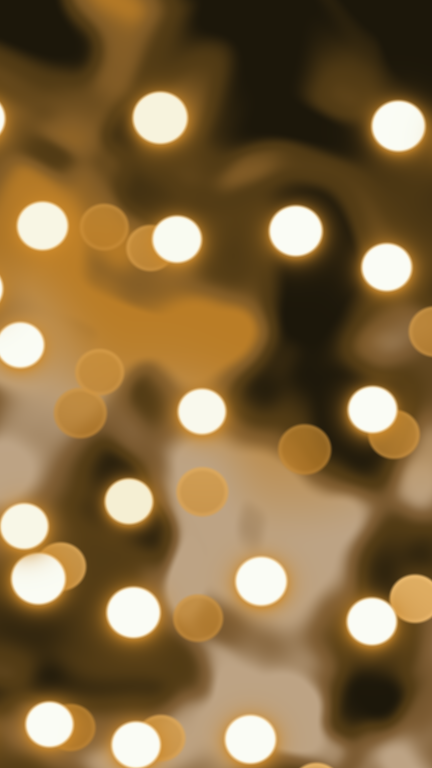
This background is drawn by a Shadertoy shader. Its source:

```glsl
// Warm bokeh: crisp cream and amber light discs over a strongly blurred backdrop.
// The backdrop is smooth value noise run through a colour ramp; the discs are
// scattered on jittered grids. One unit is the canvas width.

const vec3 SOOT   = vec3(0.11, 0.09, 0.04);
const vec3 UMBER  = vec3(0.32, 0.23, 0.08);
const vec3 BRONZE = vec3(0.51, 0.36, 0.15);
const vec3 BEIGE  = vec3(0.74, 0.64, 0.52);
const vec3 AMBER  = vec3(0.73, 0.49, 0.15);
const vec3 HONEY  = vec3(0.91, 0.71, 0.41);
const vec3 CREAM  = vec3(0.96, 0.93, 0.81);
const vec3 WHITE  = vec3(0.98, 0.99, 0.96);

const float DISC_RADIUS = 0.059;
const float EDGE_BLUR   = 0.005;
const float HALO_WIDTH  = 0.020;
const float BRIGHT_CELL = 0.26;
const float AMBER_CELL  = 0.29;
const float BLOB_SCALE  = 4.2;
const float CONTRAST    = 1.5;

float hash(vec2 p) {
    return fract(sin(dot(p, vec2(127.1, 311.7))) * 43758.5);
}

float noise(vec2 p) {
    vec2 i = floor(p), f = fract(p);
    f = f * f * f * (f * (f * 6.0 - 15.0) + 10.0);
    return mix(mix(hash(i), hash(i + vec2(1, 0)), f.x),
               mix(hash(i + vec2(0, 1)), hash(i + vec2(1, 1)), f.x), f.y);
}

// Out-of-focus backdrop: grey-beige patches low down, golden ones above
vec3 backdrop(vec2 p, float top) {
    float height = p.y / top;
    vec2 q = mat2(0.88, 0.47, -0.47, 0.88) * p * BLOB_SCALE;
    q += 0.7 * vec2(noise(q * 0.8 + 7.0), noise(q * 0.8 + 31.0));
    float n = 0.68 * noise(q) + 0.32 * noise(q * 2.1 + 17.0);

    float light = 0.5 + (n - 0.5) * CONTRAST;
    light += 0.05 * (1.0 - smoothstep(0.1, 0.9, abs(height - 0.5) * 2.0));
    light -= 0.45 * (1.0 - smoothstep(0.0, 0.65, length(p - vec2(1.0, top))));
    light -= 0.12 * smoothstep(0.82, 1.0, height);

    float warmth = smoothstep(0.40, 0.72, height + 0.35 * (noise(p * 3.0 + 53.0) - 0.5));
    vec3 glow = mix(BEIGE, AMBER, warmth);
    vec3 mid = mix(BRONZE + vec3(-0.02, 0.0, 0.05), BRONZE, warmth);
    vec3 col = mix(SOOT, UMBER, smoothstep(0.06, 0.34, light));
    col = mix(col, mid, smoothstep(0.32, 0.56, light));
    return mix(col, glow, smoothstep(0.52, 0.80, light));
}

// Translucent amber disc with a slightly brighter rim
vec3 amberDisc(vec3 col, vec2 d, float r, float tint) {
    float dist = length(d) - r;
    float rim = smoothstep(-0.014, -0.003, dist);
    vec3 fill = mix(AMBER, HONEY, tint) + 0.05 * rim + 0.6 * d.y * vec3(0.5, 0.6, 0.5);
    float cover = 1.0 - smoothstep(-EDGE_BLUR, EDGE_BLUR, dist);
    return mix(col, fill, cover * mix(0.72, 0.95, tint));
}

// Overexposed disc with a golden fringe that sags a little below it
vec3 brightDisc(vec3 col, vec2 d, float r, float tint) {
    float fringe = max(length(d + vec2(0.0, 0.006)) - r, 0.0);
    col = mix(col, AMBER * 1.1, 0.75 * exp(-fringe / HALO_WIDTH));
    float dist = length(d) - r;
    vec3 core = mix(WHITE, CREAM, smoothstep(0.6, 1.0, tint));
    core = mix(core, HONEY * 1.08, 0.5 * smoothstep(-0.008, 0.002, dist));
    return mix(col, core, 1.0 - smoothstep(-EDGE_BLUR, EDGE_BLUR, dist));
}

// Scatters one disc at most per cell; the upper edge stays empty
vec3 scatter(vec3 col, vec2 p, float top, float cell, float seed, bool bright) {
    vec2 home = floor(p / cell);
    for (int j = -1; j <= 1; j++) {
        for (int i = -1; i <= 1; i++) {
            vec2 id = home + vec2(i, j);
            vec2 key = id + seed;
            vec2 jitter = vec2(hash(key + 3.1), hash(key + 8.7)) - 0.5;
            vec2 centre = (id + 0.5 + 0.72 * jitter) * cell;
            float keep = 0.82 - 0.32 * smoothstep(0.45, 1.0, centre.x);
            if (hash(key + 14.3) > keep || centre.y > 0.90 * top) continue;

            float tint = hash(key + 21.9);
            float r = DISC_RADIUS * mix(0.92, 1.06, hash(key + 27.5));
            vec2 d = (p - centre) * vec2(0.98, 1.03);
            col = bright ? brightDisc(col, d, r, tint) : amberDisc(col, d, r, tint);
        }
    }
    return col;
}

void mainImage(out vec4 fragColor, in vec2 fragCoord) {
    vec2 p = fragCoord / iResolution.x;
    float top = iResolution.y / iResolution.x;

    vec3 col = backdrop(p, top);
    col = scatter(col, p, top, AMBER_CELL, 41.0, false);
    col = scatter(col, p, top, BRIGHT_CELL, 5.0, true);
    fragColor = vec4(clamp(col, 0.0, 1.0), 1.0);
}
```
